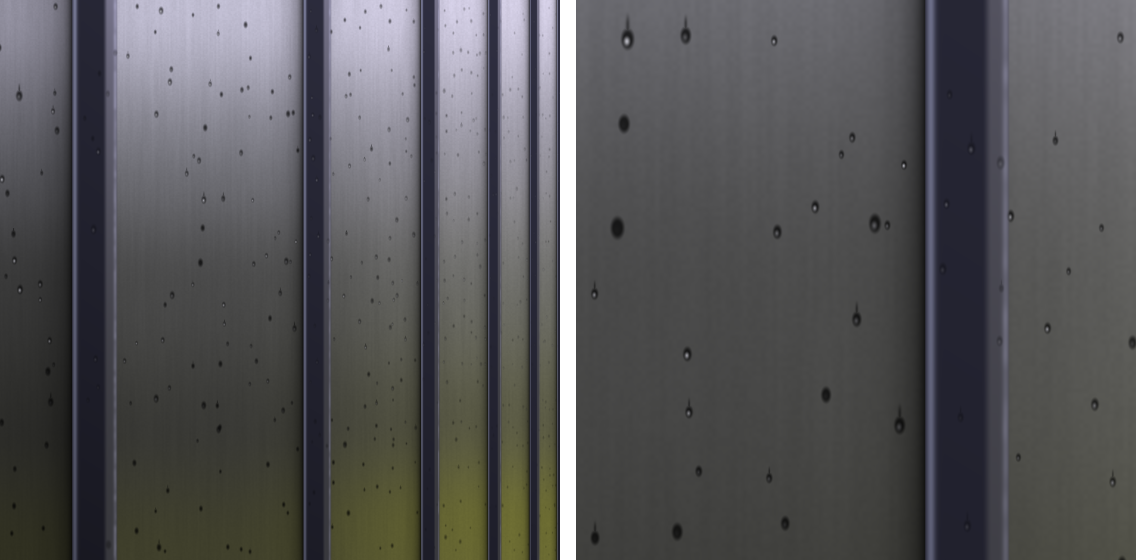
Left, the full canvas; right, a detail of the centre.
This texture is drawn by a WebGL 1 fragment shader. Its source:

```glsl
precision highp float;
// Brushed metal wall with dark upright ribs receding to the right, dotted with raindrops.
uniform vec2 u_resolution;

#define VANISH_X 1.15
#define SPREAD 1.022
#define DEPTH 4.0
#define FALLOFF 2.32
#define RIB_WIDTH 0.081
#define DROP_SIZE 0.0048
#define DROP_CHANCE 0.36
#define GRAIN 0.035
#define NAVY vec3(0.105, 0.105, 0.145)

float hash(vec2 p) {
  vec3 q = fract(p.xyx * vec3(0.1031, 0.1030, 0.0973));
  q += dot(q, q.yzx + 33.33);
  return fract((q.x + q.y) * q.z);
}

float noise(vec2 p) {
  vec2 i = floor(p), f = fract(p);
  f = f * f * (3.0 - 2.0 * f);
  return mix(mix(hash(i), hash(i + vec2(1, 0)), f.x),
             mix(hash(i + vec2(0, 1)), hash(i + vec2(1, 1)), f.x), f.y);
}

// Perspective: shrink at rib index k, and canvas x of that rib's left edge
float shrink(float k) { return DEPTH / (DEPTH + k); }
float ribX(float k) { return VANISH_X - SPREAD * pow(shrink(k), FALLOFF); }
float ribWidth(float k) { return RIB_WIDTH * pow(shrink(k), 2.16); }
float ribIndex(float x) {
  return DEPTH * (pow((VANISH_X - x) / SPREAD, -1.0 / FALLOFF) - 1.0);
}

float bump(float x, float center, float width) {
  float d = (x - center) / width;
  return exp(-d * d);
}

// Reflected sky above, dark middle, olive ground below
vec3 panelColor(vec2 uv) {
  float y = uv.y;
  vec3 near = mix(vec3(0.25, 0.25, 0.17), vec3(0.22, 0.22, 0.205), smoothstep(0.0, 0.25, y));
  near = mix(near, vec3(0.29, 0.29, 0.29), smoothstep(0.2, 0.52, y));
  near = mix(near, vec3(0.46, 0.46, 0.49), smoothstep(0.48, 0.76, y));
  near = mix(near, vec3(0.75, 0.74, 0.82), smoothstep(0.68, 1.0, y));
  vec3 far = mix(vec3(0.43, 0.43, 0.20), vec3(0.36, 0.36, 0.27), smoothstep(0.06, 0.26, y));
  far = mix(far, vec3(0.44, 0.44, 0.42), smoothstep(0.22, 0.52, y));
  far = mix(far, vec3(0.63, 0.62, 0.67), smoothstep(0.45, 0.8, y));
  far = mix(far, vec3(0.84, 0.82, 0.91), smoothstep(0.72, 1.0, y));
  vec3 color = mix(near, far, smoothstep(0.38, 0.95, uv.x));
  return color * mix(0.77, 1.0, smoothstep(0.1, 0.16, uv.x));
}

// Cross-section of a rib: lit left lip, navy face, pale right flange
vec3 ribColor(float t, vec2 uv) {
  vec3 color = NAVY * mix(0.85, 1.35, uv.y) * mix(1.0, 1.35, uv.x);
  vec3 flange = mix(vec3(0.22, 0.22, 0.24), vec3(0.46, 0.45, 0.54), uv.y * uv.y);
  color = mix(color, flange, smoothstep(0.68, 0.80, t));
  color += vec3(0.31, 0.32, 0.37) * mix(0.65, 1.0, uv.y) * bump(t, 0.07, 0.055);
  float chips = 0.5 + 0.5 * noise(uv * vec2(60.0, 90.0));
  return color + vec3(0.17, 0.17, 0.20) * chips * bump(t, 0.96, 0.04);
}

// Scattered drops: dark bead, pale glint, sometimes a thin trail
vec3 addDrops(vec3 color, vec2 uv, float k, vec2 grid, float seed, float strength, float px) {
  vec2 cell = floor(vec2(k, uv.y) * grid);
  vec2 id = cell + seed;
  if (hash(id) > DROP_CHANCE) return color;
  vec2 center = (cell + 0.25 + 0.5 * vec2(hash(id + 17.3), hash(id + 41.7))) / grid;
  float size = shrink(center.x);
  float r = DROP_SIZE * pow(size, 1.8) * mix(0.45, 1.0, hash(id + 63.1)) * (seed > 50.0 ? 0.75 : 1.0);
  vec2 d = vec2(uv.x - ribX(center.x), uv.y - center.y) / r;
  float soft = 0.25 + px / r;
  float bead = 1.0 - smoothstep(1.0 - soft, 1.0 + soft, length(d * vec2(1.0, 0.62)));
  float glint = 1.0 - smoothstep(0.4 - soft, 0.4 + soft, length((d - vec2(-0.15, -0.4)) * vec2(1.0, 0.7)));
  float trail = step(0.8, hash(id + 88.9)) * bump(d.x, 0.0, 0.35)
              * smoothstep(0.0, 1.0, d.y) * (1.0 - smoothstep(2.5, 5.0, d.y));
  color = mix(color, color * 0.25, strength * max(bead, 0.6 * trail));
  float shine = glint * hash(id + 5.5) * smoothstep(0.1, 0.6, uv.y);
  return mix(color, vec3(0.84, 0.84, 0.88), strength * shine);
}

void main() {
  vec2 uv = gl_FragCoord.xy / u_resolution;
  float px = 1.0 / min(u_resolution.x, u_resolution.y);
  float k = ribIndex(uv.x);
  float rib = floor(k);
  float width = ribWidth(rib);
  float d = uv.x - ribX(rib);
  float toNext = (ribX(rib + 1.0) - uv.x) / ribWidth(rib + 1.0);
  float blur = max(1.2 * px, 0.0025 * smoothstep(0.5, 1.0, uv.x));

  // Panel with brushed grain and a soft shadow before each rib
  vec3 color = panelColor(uv);
  float brush = noise(uv * vec2(330.0, 14.0)) + noise(uv * vec2(110.0, 5.0)) - 1.0;
  color *= 1.0 + GRAIN * (brush + noise(uv * 380.0) - 0.5);
  float gap = min(toNext, d / width);
  color *= 1.0 - 0.45 * exp(-2.6 * gap) - 0.3 * exp(-12.0 * gap);

  // Rib over the panel
  float onRib = smoothstep(-0.5 * blur, blur, d) * (1.0 - smoothstep(width - blur, width + blur, d));
  color = mix(color, ribColor(d / width, uv), onRib);

  // Large and small rain, fainter on ribs and with distance
  float strength = mix(0.95, 0.4, smoothstep(0.55, 0.95, uv.x)) * (1.0 - 0.6 * onRib);
  color = addDrops(color, uv, k, vec2(5.0, 16.0), 11.0, strength, px);
  color = addDrops(color, uv, k, vec2(8.0, 27.0), 71.0, strength, px);
  gl_FragColor = vec4(color, 1.0);
}
```
